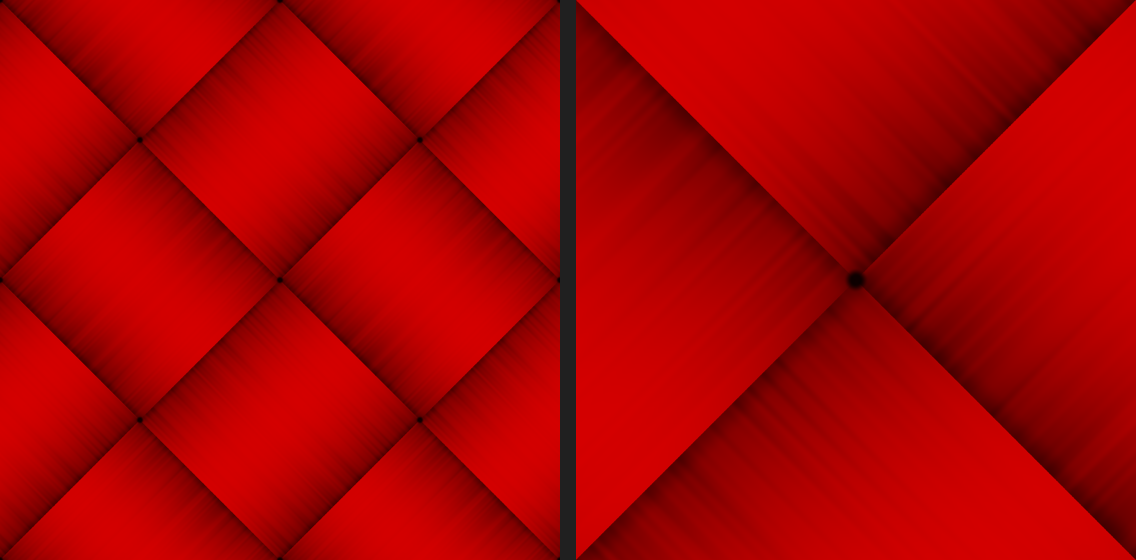
Left: the whole. Right: its middle third, enlarged.
A Shadertoy shader for this pattern:

```glsl
// Diagonal basket weave of glossy red straps with fine lengthwise fibres.

const float REPEATS = 2.0;        // weave repeats across and down
const float PEAK = 0.825;         // red at the crown of a strap
const float FALLOFF = 0.37;       // darkening toward the tucked ends
const float LOWER_SHADE = 0.04;   // extra shade on the lower end
const float CREASE = 0.10;        // narrow shadow where a strap dives under
const float CREASE_START = 0.92;
const float FIBRES = 90.0;        // fine fibres across one strap
const float STRANDS = 28.0;       // broader strands across one strap
const float FIBRE_DEPTH = 0.20;   // fibre contrast in the shaded parts
const float FIBRE_GLOSS = 0.012;  // fibre contrast on the crown
const float HOLE_RADIUS = 0.014;  // pinhole where four straps meet
const float HOLE_DARKNESS = 0.85;
const int SAMPLES = 3;            // antialiasing samples per axis

float hash(vec2 p) {
    return fract(sin(dot(p, vec2(127.1, 311.7))) * 43758.5453);
}

// Smooth one-dimensional noise in -1..1
float lineNoise(float x, float seed) {
    float i = floor(x);
    float t = smoothstep(0.0, 1.0, x - i);
    return 2.0 * mix(hash(vec2(i, seed)), hash(vec2(i + 1.0, seed)), t) - 1.0;
}

// Red level of one strap; along runs downward, across spans its width
float strapShade(float along, float across, float seed) {
    float s = 2.0 * along - 1.0;
    float bend = s * s;
    float fibre = 0.6 * lineNoise(across * FIBRES, seed)
                + 0.4 * lineNoise(across * STRANDS, seed + 7.0);
    float shade = PEAK - FALLOFF * bend * (1.0 + FIBRE_DEPTH * fibre);
    shade -= FIBRE_GLOSS * fibre;
    shade -= LOWER_SHADE * bend * max(s, 0.0);
    return shade - CREASE * smoothstep(CREASE_START, 1.0, abs(s));
}

float weave(vec2 uv) {
    // Turn the canvas by 45 degrees: each unit cell is one visible strap
    vec2 p = REPEATS * vec2(uv.x + 1.0 - uv.y, uv.x - 1.0 + uv.y);
    vec2 cell = floor(p);
    vec2 f = p - cell;

    // Straps alternate direction like a checkerboard
    float parity = mod(cell.x + cell.y, 2.0);
    bool descending = parity > 0.5;
    float along = descending ? f.x : 1.0 - f.y;
    float across = descending ? f.y : f.x;
    float shade = strapShade(along, across, 3.0 + 16.0 * parity);

    // Pinholes at the cell corners
    float corner = length(p - round(p));
    float hole = 1.0 - smoothstep(0.5 * HOLE_RADIUS, 1.5 * HOLE_RADIUS, corner);
    return shade * (1.0 - HOLE_DARKNESS * hole);
}

void mainImage(out vec4 fragColor, in vec2 fragCoord) {
    float red = 0.0;
    for (int j = 0; j < SAMPLES; j++) {
        for (int i = 0; i < SAMPLES; i++) {
            vec2 offset = (vec2(i, j) + 0.5) / float(SAMPLES) - 0.5;
            red += weave((fragCoord + offset) / iResolution.xy);
        }
    }
    red /= float(SAMPLES * SAMPLES);
    fragColor = vec4(clamp(red, 0.0, 1.0), 0.0, 0.0, 1.0);
}
```
